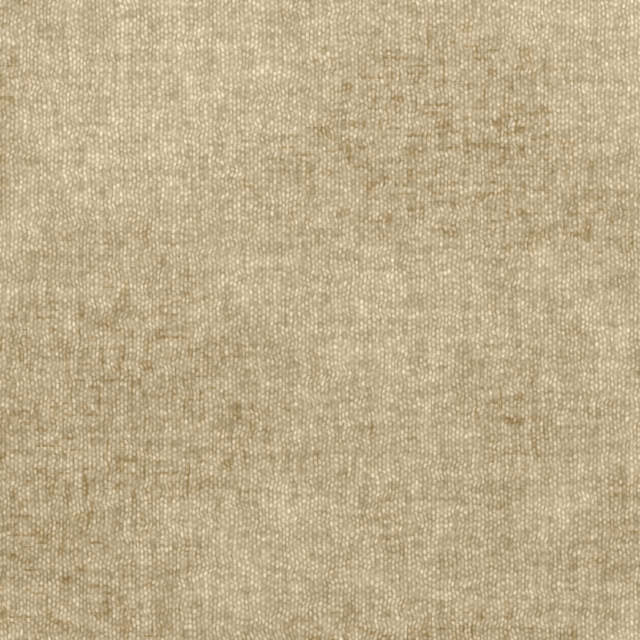
This texture is drawn by a WebGL 2 fragment shader. Its source:

```glsl
#version 300 es
precision highp float;

uniform vec2 u_resolution;
out vec4 fragColor;

// Integer hash of a lattice cell, 0 to 1
float hash(vec2 cell) {
    uvec2 n = uvec2(ivec2(cell)) * uvec2(1597u, 3571u);
    uint h = (n.x ^ (n.y << 8u)) * 73939u + n.y;
    h = (h ^ (h >> 15u)) * 668265u;
    h = (h ^ (h >> 13u)) * 374761u;
    h ^= h >> 16u;
    return float(h & 65535u) / 65535.0;
}

float noise(vec2 p) {
    vec2 cell = floor(p);
    vec2 f = fract(p);
    f = f * f * (3.0 - 2.0 * f);
    float low = mix(hash(cell), hash(cell + vec2(1.0, 0.0)), f.x);
    float high = mix(hash(cell + vec2(0.0, 1.0)), hash(cell + 1.0), f.x);
    return mix(low, high, f.y);
}

float clouds(vec2 p) {
    float sum = 0.0;
    float weight = 0.5;
    for (int i = 0; i < 4; i++) {
        sum += weight * noise(p);
        p = p * 2.03 + 17.0;
        weight *= 0.5;
    }
    return sum / 0.9375;
}

// Staggered upright stitches, each with its own tone
float weave(vec2 uv) {
    vec2 p = uv * vec2(158.0, 112.0);
    p += vec2(0.9, 0.7) * vec2(noise(uv * vec2(35.0, 60.0)), noise(uv * vec2(60.0, 40.0) + 31.0));
    float column = floor(p.x);
    p.y += 0.5 * mod(column, 2.0) + 0.35 * hash(vec2(column, 7.0));
    vec2 d = fract(p) - 0.5;
    float stitch = 1.0 - smoothstep(0.1, 0.6, length(d * vec2(1.0, 0.9)));
    return stitch * (0.45 + hash(floor(p) + 211.0));
}

void main() {
    vec2 uv = gl_FragCoord.xy / min(u_resolution.x, u_resolution.y);

    float cloud = clouds(uv * vec2(5.0, 7.0) + 3.0);
    float shade = 0.14 * (weave(uv) - 0.45);

    // Uneven yarn along both directions, and fine fibre
    shade += 0.075 * (noise(uv * vec2(26.0, 150.0) + 40.0) - 0.5);
    shade += 0.07 * (noise(uv * vec2(150.0, 22.0) + 90.0) - 0.5);
    shade += 0.1 * (noise(uv * vec2(235.0, 190.0) + 150.0) - 0.5);

    // Broad wear, paler toward the top
    shade += 0.09 * (cloud - 0.5) + 0.035 * (smoothstep(0.3, 1.0, uv.y) - 0.4);

    // Brown slubs, gathered where the cloth is darker
    float across = smoothstep(0.66, 0.95, noise(uv * vec2(48.0, 165.0) + 300.0));
    float along = smoothstep(0.7, 0.95, noise(uv * vec2(160.0, 52.0) + 400.0));
    float slub = max(across, along) * smoothstep(0.68, 0.36, cloud);

    vec3 colour = vec3(0.757, 0.688, 0.558) + shade * vec3(1.0, 1.01, 1.07);
    colour -= slub * vec3(0.07, 0.09, 0.115);
    fragColor = vec4(clamp(colour, 0.0, 1.0), 1.0);
}
```
